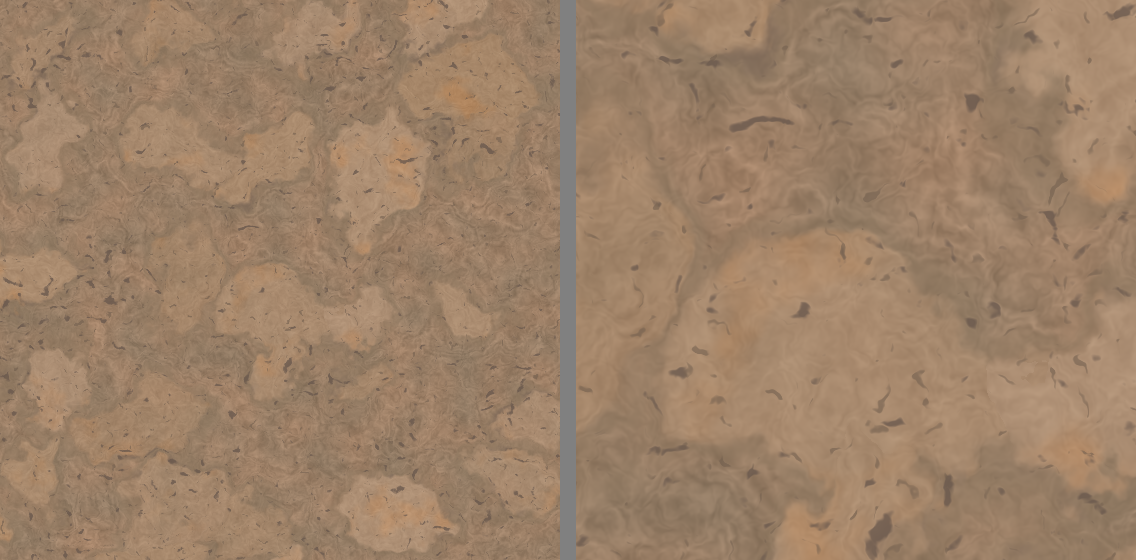
Left, the full canvas; right, a detail of the centre.
Reproduce this texture procedurally as a three.js fragment shader.

```glsl
varying vec2 vUv;

vec2 hash2(vec2 p) {
  vec3 q = fract(vec3(p.xyx) * vec3(0.1031, 0.1030, 0.0973));
  q += dot(q, q.yzx + 33.33);
  return fract((q.xx + q.yz) * q.zy);
}

vec2 gradientAt(vec2 cell) {
  float angle = 6.2832 * hash2(cell + 57.0).x;
  return vec2(cos(angle), sin(angle));
}

float gradientNoise(vec2 p) {
  vec2 i = floor(p), f = fract(p);
  vec2 u = f * f * f * (f * (f * 6.0 - 15.0) + 10.0);
  float a = dot(gradientAt(i), f);
  float b = dot(gradientAt(i + vec2(1, 0)), f - vec2(1, 0));
  float c = dot(gradientAt(i + vec2(0, 1)), f - vec2(0, 1));
  float d = dot(gradientAt(i + 1.0), f - 1.0);
  return mix(mix(a, b, u.x), mix(c, d, u.x), u.y);
}

float fbm(vec2 p) {
  float sum = 0.0, amplitude = 0.6;
  for (int i = 0; i < 4; i++) {
    sum += amplitude * gradientNoise(p);
    p = mat2(1.6, 1.2, -1.2, 1.6) * p + 17.3;
    amplitude *= 0.5;
  }
  return sum;
}

// Closest cork chunk: signed distance, local position, random id
vec4 closestChunk(vec2 p) {
  vec4 best = vec4(9.0, 0.0, 0.0, 0.0);
  for (int y = -1; y <= 1; y++) {
    for (int x = -1; x <= 1; x++) {
      vec2 cell = floor(p) + vec2(x, y);
      vec2 shape = hash2(cell + 11.0);
      vec2 local = p - cell - 0.15 - 0.7 * hash2(cell);
      float angle = 0.6 + 2.2 * (shape.x - 0.5);
      local = mat2(cos(angle), -sin(angle), sin(angle), cos(angle)) * local;
      vec2 size = mix(vec2(0.26, 0.15), vec2(0.6, 0.36), shape.y);
      float dist = (length(local / size) - 1.0) * size.y;
      if (dist < best.x) best = vec4(dist, local, hash2(cell + 29.0).x);
    }
  }
  return best;
}

void main() {
  vec2 p = vUv * 5.0 + 3.0;
  vec2 warp = vec2(fbm(p * 1.7), fbm(p * 1.7 + 40.0));
  vec2 ragged = vec2(fbm(p * 6.0 + 9.0), fbm(p * 6.0 + 71.0));
  vec4 chunk = closestChunk(p + 0.5 * warp + 0.13 * ragged);
  float fine = gradientNoise(p * 30.0 + 6.0 * ragged);
  float medium = fbm(p * 8.0 + 2.0 * warp);

  // Ground of fine fibres flowing around the chunks
  float flow = chunk.x + 0.9 * fbm(p * 1.3 + 23.0) + 0.12 * ragged.x;
  float fibre = gradientNoise(vec2(flow * 16.0, 2.0 * (p.x + p.y)) + 2.0 * warp);
  vec3 ground = vec3(0.605, 0.497, 0.4);
  ground += vec3(0.11, 0.095, 0.085) * (0.7 * fibre + 0.7 * medium + 0.55 * fine);
  ground += vec3(0.07, 0.03, 0.015) * gradientNoise(p * 3.0 + 5.0);

  // Smooth, paler chunks with faint growth lines
  float growth = gradientNoise(vec2(chunk.y * 5.0, chunk.z * 24.0) + 4.0 * warp);
  vec3 cork = mix(vec3(0.695, 0.577, 0.472), vec3(0.655, 0.53, 0.41), chunk.w);
  cork += vec3(0.07, 0.07, 0.065) * (0.6 * growth + 0.7 * medium + 0.4 * fine);
  cork += vec3(0.04, -0.01, -0.05) * smoothstep(0.05, 0.4, fbm(p * 2.2 + 83.0));
  float inside = smoothstep(0.025, -0.025, chunk.x);
  float strength = mix(0.5, 1.0, fract(chunk.w * 7.3));
  vec3 color = mix(ground, cork, inside * strength);

  // Dull rims, partly broken into dark cracks
  float rim = smoothstep(0.07, 0.0, abs(chunk.x - 0.04));
  color = mix(color, vec3(0.55, 0.465, 0.37), 0.45 * rim);
  float patches = smoothstep(-0.05, 0.4, gradientNoise(p * 1.4 + 61.0));
  float crack = smoothstep(0.06, 0.0, abs(chunk.x)) * patches;
  color = mix(color, vec3(0.43, 0.36, 0.31), 0.6 * crack * smoothstep(-0.1, 0.3, medium));

  // Dark pits, small and clustered
  vec2 pitSpace = (p + 0.25 * warp + 0.05 * ragged) * vec2(11.0, 16.0);
  float pit = gradientNoise(pitSpace) + 0.2 * fine + 0.14 * patches;
  color = mix(color, vec3(0.4, 0.335, 0.295), 0.75 * smoothstep(0.4, 0.58, pit));
  float speck = gradientNoise(p * 21.0 + 3.0 * ragged + 90.0);
  color = mix(color, vec3(0.45, 0.375, 0.31), 0.6 * smoothstep(0.38, 0.52, speck));

  gl_FragColor = vec4(color, 1.0);
}
```
